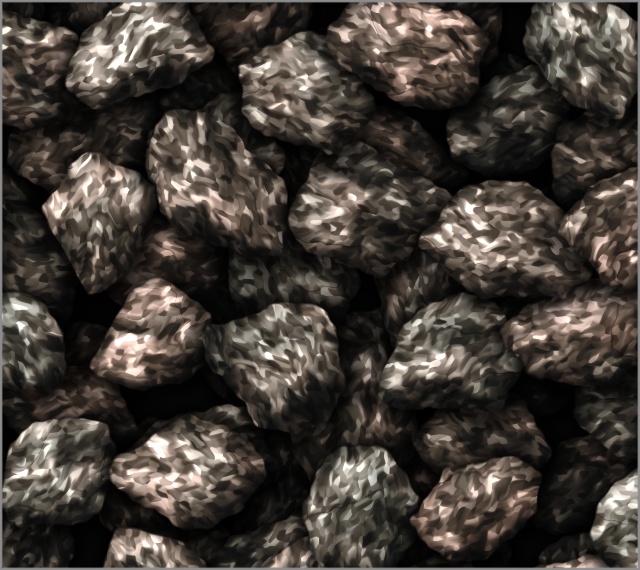
A Shadertoy shader for this texture:

```glsl
#define CELL 0.25
#define LAYERS 3
#define LAYER_DIM 0.45
#define BRIGHTNESS 0.54
#define CONTRAST 4.6
#define SHADOW_REACH 0.045
#define EDGE_SOFTNESS 0.0025
#define SIDES 7
#define FACETS 11
#define FRAME 0.004

const vec3 LIGHT = vec3(-0.33, 0.67, 0.67);

float hash(vec2 p) {
    vec3 q = fract(p.xyx * vec3(0.1031, 0.1030, 0.0973));
    q += dot(q, q.yzx + 33.33);
    return fract((q.x + q.y) * q.z);
}

vec2 hash2(vec2 p) {
    return vec2(hash(p), hash(p + 57.31));
}

mat2 rotation(float a) {
    return mat2(cos(a), sin(a), -sin(a), cos(a));
}

// Soft cellular noise: each grain has its own random tone
float grains(vec2 p) {
    vec2 cell = floor(p);
    float sum = 0.0, total = 0.0;
    for (int j = -1; j <= 1; j++)
    for (int i = -1; i <= 1; i++) {
        vec2 id = cell + vec2(i, j);
        vec2 d = id + hash2(id) - p;
        float w = exp(-9.0 * dot(d, d));
        sum += w * hash(id + 17.3);
        total += w;
    }
    return sum / total;
}

// Layered sines that roughen outlines and facet ridges
vec2 wobble(vec2 p) {
    return 0.0040 * sin(p.yx * 43.0 + vec2(0.0, 2.0))
         + 0.0022 * sin(p.yx * 97.0 + p * 31.0)
         + 0.0012 * sin(p.yx * 211.0 - p * 73.0);
}

// Outline distance in stone radii, with the blended facet normal
float stoneShape(vec2 p, vec2 id, out vec3 normal) {
    float outline = 0.0, total = 0.0;
    vec2 slope = vec2(0.0);
    for (int k = 0; k < FACETS; k++) {
        vec2 rnd = hash2(id + float(k) * vec2(3.7, 1.9));
        bool side = k < SIDES;
        float count = float(side ? SIDES : FACETS - SIDES);
        float angle = 6.2832 * (float(k) + 0.7 * rnd.x) / count;
        vec2 dir = vec2(cos(angle), sin(angle));
        float along = dot(p, dir);
        float reach = mix(0.72, 1.02, rnd.y);
        float steep = side ? 1.2 : 0.5;
        float height = side ? steep * (reach - along)
                            : 0.45 + 0.25 * rnd.y - steep * along;
        if (side) outline += exp(14.0 * (along - reach));
        float w = exp(-18.0 * height);
        slope += w * steep * dir;
        total += w;
    }
    normal = normalize(vec3(slope / total, 1.0));
    return log(outline) / 14.0;
}

// Speckled crystal surface with cracks, flecks and a rusty or green tint
vec3 mineral(vec2 p, vec2 id, float light) {
    vec2 q = p * vec2(0.8, 1.2) + 5.0 * hash2(id + 4.4);
    q += 1.5 * wobble(q);
    float coarse = grains(q * 17.0);
    float medium = grains(q * 43.0);
    float fine = grains(q * 92.0);
    float crack = smoothstep(0.0, 0.07, abs(grains(q * 10.0 + 8.0) - 0.5));
    float speckle = 0.28 * coarse + 0.36 * medium + 0.36 * fine;
    float tone = BRIGHTNESS * light * exp(CONTRAST * (speckle - 0.5));
    tone *= mix(0.6, 1.0, crack) * mix(0.75, 1.2, hash(id + 9.1));
    tone += 0.4 * light * smoothstep(0.7, 0.9, fine) * smoothstep(0.4, 0.8, medium);
    tone = 0.025 + 0.9 * tone / (0.75 + 0.5 * tone);
    float rust = clamp(0.75 * hash(id + 2.7) + 0.6 * (coarse - 0.4), 0.0, 1.0);
    vec3 tint = mix(vec3(0.95, 1.01, 1.0), vec3(1.09, 0.96, 0.93), rust);
    vec3 warmth = vec3(0.034, 0.0, -0.035) * smoothstep(0.03, 0.3, tone);
    return tone * tint + warmth;
}

// Paints one stone and its shadow over what lies below
void paintStone(inout vec3 color, vec2 uv, vec2 center, vec2 id, float dim) {
    float radius = CELL * mix(0.4, 0.56, hash(id + 6.2));
    vec2 offset = uv - center;
    if (length(offset) > 2.2 * radius) return;
    mat2 turn = rotation(6.2832 * hash(id + 1.5));
    vec2 local = turn * offset;
    vec2 rough = local + wobble(local + hash2(id));
    vec3 normal;
    float edge = stoneShape(rough * vec2(0.86, 1.15) / radius, id, normal);
    float gap = edge * radius + 0.012 * dot(offset, LIGHT.xy) / radius;
    color *= mix(0.2, 1.0, smoothstep(-0.01, SHADOW_REACH, gap));
    float cover = 1.0 - smoothstep(-EDGE_SOFTNESS, EDGE_SOFTNESS, edge * radius);
    if (cover <= 0.0) return;
    vec3 lamp = vec3(turn * LIGHT.xy, LIGHT.z);
    float light = 0.14 + 0.9 * max(dot(normal, lamp), 0.0);
    light *= dim * mix(0.5, 1.0, smoothstep(0.0, 0.22, -edge));
    color = mix(color, mineral(local, id, light), cover);
}

void mainImage(out vec4 fragColor, in vec2 fragCoord) {
    vec2 uv = fragCoord / iResolution.y;
    vec3 color = vec3(0.03, 0.03, 0.028);
    // Heaped layers, deepest first, in staggered rows
    for (int layer = 0; layer < LAYERS; layer++) {
        float depth = float(LAYERS - 1 - layer);
        vec2 grid = uv / CELL + depth * vec2(0.47, 0.53);
        for (int n = 0; n < 9; n++) {
            float row = floor(grid.y) + float(n / 3 - 1);
            float shift = 0.5 * mod(row, 2.0);
            vec2 cell = vec2(floor(grid.x - shift) + float(n % 3 - 1), row);
            vec2 id = cell + 40.0 * depth + 11.0;
            vec2 spot = cell + vec2(shift, 0.0) + 0.5 + 0.4 * (hash2(id) - 0.5);
            paintStone(color, uv, uv + (spot - grid) * CELL, id, pow(LAYER_DIM, depth));
        }
    }
    // Thin grey frame
    vec2 margin = min(uv, iResolution.xy / iResolution.y - uv);
    float inside = smoothstep(0.5 * FRAME, 1.5 * FRAME, min(margin.x, margin.y));
    fragColor = vec4(mix(vec3(0.55), clamp(color, 0.0, 1.0), inside), 1.0);
}
```
